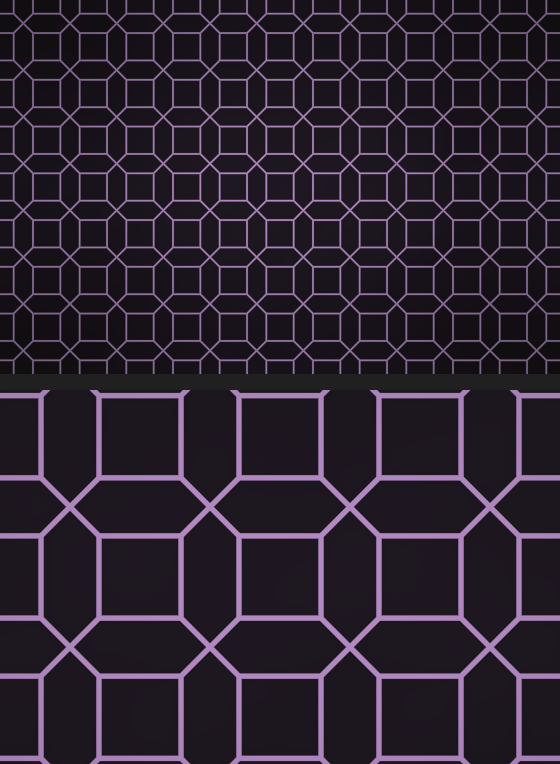
Top, the full canvas; bottom, a detail of the centre.
Write a Shadertoy shader that draws this pattern.

```glsl
const float TAU = 6.2831853;
const vec2 CELLS = vec2(12.0, 8.0);

// Distance to a square outline whose corners are joined by diagonals
float latticeDistance(vec2 cell) {
    float halfSide = 0.293;
    vec2 p = abs(fract(cell + 0.5) - 0.5);
    float square = abs(max(p.x, p.y) - halfSide);
    vec2 corner = p - halfSide;
    float along = max(0.5 * (corner.x + corner.y), 0.0);
    float diagonal = length(corner - along);
    return min(square, diagonal);
}

// Faint uneven tone from sines with whole periods
float mottle(vec2 uv) {
    vec2 a = TAU * uv;
    return sin(3.0 * a.x + 2.0 * sin(2.0 * a.y)) * sin(2.0 * a.y + sin(3.0 * a.x))
         + 0.5 * sin(7.0 * a.x - 5.0 * a.y);
}

void mainImage(out vec4 fragColor, in vec2 fragCoord) {
    vec2 uv = fragCoord / iResolution.xy;
    float pixel = CELLS.y / iResolution.y;

    // Periodic vignette: 0 at the centre, 1 at the corners
    vec2 wave = cos(TAU * (uv - 0.5));
    float shade = 0.5 - 0.25 * (wave.x + wave.y);

    vec3 ground = mix(vec3(0.118, 0.092, 0.130), vec3(0.065, 0.052, 0.068), shade);
    vec3 lineColor = mix(vec3(0.70, 0.54, 0.76), vec3(0.47, 0.38, 0.52), shade);
    ground *= 1.0 + 0.025 * mottle(uv);

    // Antialiased lines with a soft dark rim
    float d = latticeDistance(uv * CELLS);
    ground *= 1.0 - 0.08 * exp(-d * 30.0);
    float coverage = 1.0 - smoothstep(-0.75 * pixel, 0.75 * pixel, d - 0.0195);

    fragColor = vec4(mix(ground, lineColor, coverage), 1.0);
}
```
